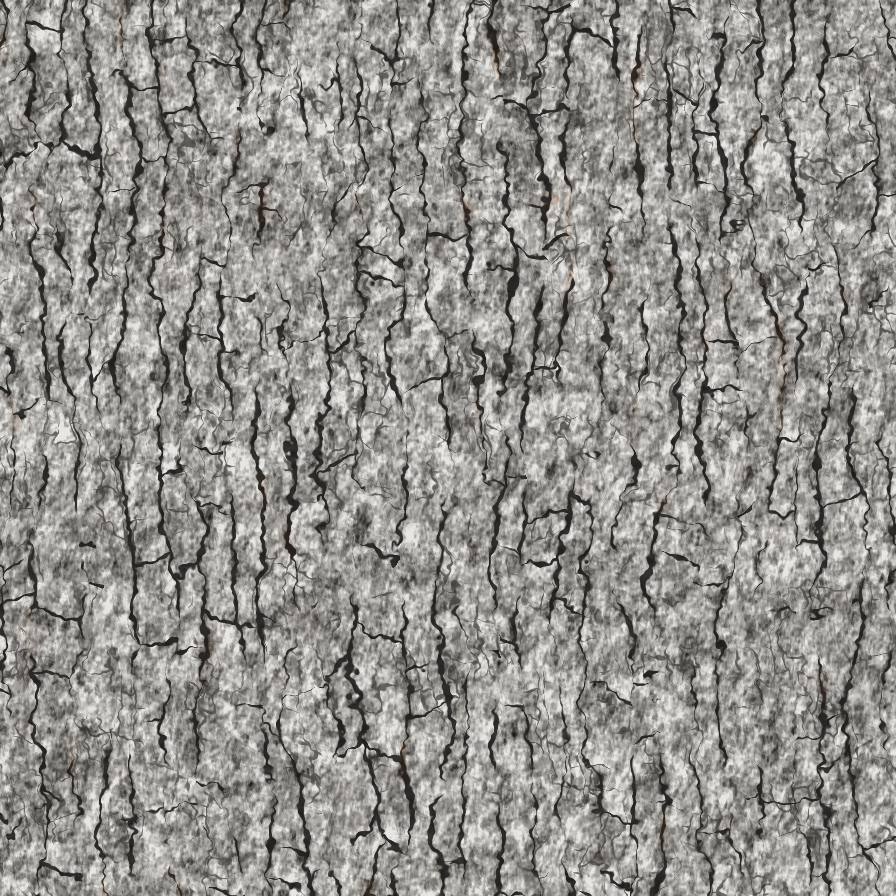
This texture is drawn by a Shadertoy shader. Its source:

```glsl
float hash(vec2 p) {
    return fract(sin(dot(p, vec2(127.1, 311.7))) * 43758.5453);
}

float noise(vec2 p) {
    vec2 i = floor(p), f = fract(p);
    f = f * f * (3.0 - 2.0 * f);
    float low = mix(hash(i), hash(i + vec2(1, 0)), f.x);
    float high = mix(hash(i + vec2(0, 1)), hash(i + vec2(1, 1)), f.x);
    return mix(low, high, f.y);
}

float fbm(vec2 p, int octaves) {
    float sum = 0.0, amplitude = 0.5, total = 0.0;
    for (int i = 0; i < octaves; i++) {
        sum += amplitude * noise(p);
        total += amplitude;
        amplitude *= 0.6;
        p = mat2(1.6, 1.2, -1.2, 1.6) * p + 17.3;
    }
    return sum / total;
}

// Offset that bends straight lines into jagged ones
vec2 wobble(vec2 p, float frequency, float amount) {
    vec2 q = p * frequency;
    return amount * (vec2(noise(q), noise(q + 43.7)) - 0.5);
}

// Wandering border between two columns of plates
float columnEdge(float column, float y, float seed) {
    return column + 0.8 * (noise(vec2(column * 7.31 + seed, y)) - 0.5);
}

float rowEdge(float row, float column, float seed) {
    return row + 0.8 * (hash(vec2(row, column + seed)) - 0.5);
}

// x: distance to the long sides, y: distance to the ends, z: random value of the plate
vec3 plates(vec2 p, vec2 scale, float seed) {
    vec2 q = p * scale;
    float column = floor(q.x);
    if (q.x < columnEdge(column, q.y, seed)) column -= 1.0;
    else if (q.x > columnEdge(column + 1.0, q.y, seed)) column += 1.0;
    float left = q.x - columnEdge(column, q.y, seed);
    float right = columnEdge(column + 1.0, q.y, seed) - q.x;

    float tilt = hash(vec2(column, seed)) - 0.5;
    float y = q.y + 9.0 * tilt + 0.5 * tilt * left;
    float row = floor(y);
    if (y < rowEdge(row, column, seed)) row -= 1.0;
    else if (y > rowEdge(row + 1.0, column, seed)) row += 1.0;
    float bottom = y - rowEdge(row, column, seed);
    float top = rowEdge(row + 1.0, column, seed) - y;
    return vec3(min(left, right) / scale.x, min(bottom, top) / scale.y, hash(vec2(column, row) + seed));
}

float crack(float distanceToBorder, float halfWidth, float blur) {
    float line = 1.0 - smoothstep(halfWidth - blur, halfWidth + blur, distanceToBorder);
    return line * smoothstep(0.0, 0.001, halfWidth);
}

// Flaky surface broken into ledges
float surface(vec2 p) {
    float h = 9.0 * fbm(p * vec2(58.0, 38.0), 4);
    return (floor(h) + smoothstep(0.25, 0.75, fract(h))) / 9.0;
}

float relief(vec2 p, vec2 toLight) {
    return surface(p - toLight) - surface(p + toLight);
}

void mainImage(out vec4 fragColor, in vec2 fragCoord) {
    vec2 p = fragCoord / iResolution.y;
    float blur = max(0.0009, 0.5 / iResolution.y);

    // Long plates and the small flakes inside them
    vec2 bent = p + wobble(p, 6.0, 0.03) + wobble(p, 32.0, 0.014) + wobble(p, 85.0, 0.008) + wobble(p, 180.0, 0.005);
    vec3 plate = plates(bent, vec2(27.0, 10.0), 3.0);
    vec3 flake = plates(bent + wobble(p, 50.0, 0.01), vec2(52.0, 25.0), 71.0);

    // Cracks open and close along their length
    float crumble = 0.0032 * (fbm(p * 130.0, 2) - 0.5);
    float depth = mix(0.75, 1.25, noise(p * vec2(9.0, 4.0) + 5.0));
    float opening = depth * smoothstep(0.12, 0.8, noise(p * vec2(36.0, 17.0)));
    float endOpening = depth * smoothstep(0.3, 0.85, noise(p * vec2(21.0, 26.0) + 64.0));
    float split = smoothstep(0.4, 0.85, noise(p * vec2(40.0, 27.0) + 31.0));
    float sideCrack = crack(plate.x + crumble, 0.0023 * opening, blur);
    float endCrack = crack(plate.y + crumble, 0.0021 * endOpening, blur);
    float deepCrack = max(sideCrack, endCrack);
    float fineCrack = crack(min(flake.x, flake.y) + crumble, 0.0012 * split, blur);
    float shade = (1.0 - smoothstep(0.0, 0.007, plate.x)) * min(opening + 0.15, 1.0);

    // Pale lichen crusts and dark flakes with crisp, crumbly edges
    float crust = fbm(p * 42.0 + 80.0, 4) + 0.1 * (noise(p * 7.0 + 12.0) - 0.5);
    float lichen = smoothstep(0.53, 0.57, crust);
    float chips = smoothstep(0.37, 0.63, fbm(p * vec2(110.0, 72.0) + 20.0, 3));
    float pits = 1.0 - smoothstep(0.3, 0.36, fbm(p * vec2(85.0, 48.0) + 140.0, 3));

    // Brightness of the bark
    float tone = 0.648;
    tone += 0.07 * (plate.z - 0.5) + 0.06 * (flake.z - 0.5);
    tone += 0.16 * (fbm(p * vec2(30.0, 17.0) + 7.0, 4) - 0.5);
    tone += 1.0 * relief(p, vec2(-0.001, 0.0014));
    tone += 0.18 * (chips - 0.5);
    tone += 0.25 * (noise(p * vec2(250.0, 215.0)) - 0.5);
    tone += 0.11 * lichen - 0.035;
    tone -= 0.14 * shade + 0.15 * pits;
    tone = mix(tone, 0.25, 0.75 * fineCrack);
    tone = mix(tone, 0.1 + 0.08 * noise(p * 150.0), 0.96 * deepCrack);
    tone = clamp(tone, 0.1, 0.9);

    // Warm grey wood, faintly green crust, rare rusty patches beside cracks
    vec3 woodTint = vec3(0.012, 0.001, -0.014);
    vec3 crustTint = vec3(0.007, 0.002, -0.014);
    vec3 color = tone + mix(woodTint, crustTint, lichen) * (1.0 - 0.6 * deepCrack);
    float rust = smoothstep(0.8, 0.92, noise(p * vec2(38.0, 13.0) + 90.0)) * shade;
    color *= mix(vec3(1.0), vec3(1.05, 0.9, 0.8), rust);

    fragColor = vec4(color, 1.0);
}
```
